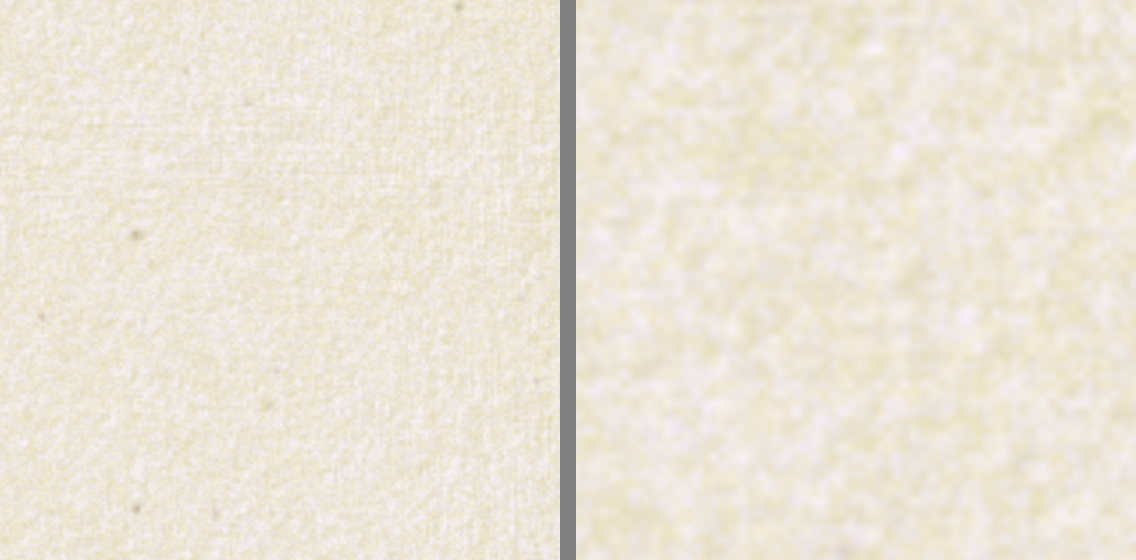
Left: the whole. Right: its middle third, enlarged.
This texture is drawn by a three.js fragment shader. Its source:

```glsl
// Cream paper with soft diagonal tooth, a faint woven grain and a few small specks.
varying vec2 vUv;

const vec3 CREAM = vec3(0.931, 0.904, 0.850);        // mean paper colour
const vec3 TINT = vec3(0.007, 0.006, 0.036);         // yellow to pinkish white, per unit of tone
const vec3 SPECK_SHADE = vec3(0.15, 0.17, 0.20);     // darkening at a speck centre
const float GRAIN_SCALE = 92.0;                      // grains across the canvas
const float FINE_SCALE = 185.0;                      // finest mottling
const float TOOTH_SCALE = 50.0;                      // relief bumps
const float THREAD_SCALE = 165.0;                    // threads across the canvas
const float THREAD_STRETCH = 0.07;                   // thread frequency along its length
const float RELIEF_LIGHT = 0.0085;
const float THREAD_LIGHT = 0.013;
const float FINE_LIGHT = 0.017;
const float SPECK_SIZE = 0.0085;
const int SPECK_COUNT = 11;

float hash(vec2 p) {
  vec3 q = fract(vec3(p.xyx) * 0.1031);
  q += dot(q, q.yzx + 33.33);
  return fract((q.x + q.y) * q.z);
}

// Smooth value noise from -1 to 1.
float noise(vec2 p) {
  vec2 cell = floor(p);
  vec2 f = fract(p);
  f = f * f * (3.0 - 2.0 * f);
  float low = mix(hash(cell), hash(cell + vec2(1.0, 0.0)), f.x);
  float high = mix(hash(cell + vec2(0.0, 1.0)), hash(cell + vec2(1.0, 1.0)), f.x);
  return 2.0 * mix(low, high, f.y) - 1.0;
}

// Axes along and across the rising diagonal; bumps are longer along it.
vec2 diagonal(vec2 p) {
  return vec2(p.x + p.y, 1.45 * (p.y - p.x)) * 0.7071;
}

float toothHeight(vec2 p) {
  vec2 q = diagonal(p) * TOOTH_SCALE + 40.0;
  return noise(q) + 0.6 * noise(q * 1.9 + 17.0);
}

// Relief lit from the upper left.
float relief(vec2 p) {
  vec2 toLight = vec2(-0.0045, 0.0045);
  return toothHeight(p - toLight) - toothHeight(p + toLight);
}

// Threads fade in and out in broad patches, separately for each direction.
float threads(vec2 p) {
  float weft = noise(p * vec2(THREAD_SCALE * THREAD_STRETCH, THREAD_SCALE) + 71.0);
  float warp = noise(p * vec2(THREAD_SCALE, THREAD_SCALE * THREAD_STRETCH * 1.6) + 133.0);
  float band = smoothstep(0.58, 0.68, p.y) * (1.0 - smoothstep(0.78, 0.86, p.y));
  float weftPatch = 0.35 + 0.5 * band + 0.25 * noise(p * 5.0 + 9.0);
  float warpPatch = 0.4 + 0.45 * smoothstep(0.3, 0.8, p.x) + 0.35 * noise(p * 4.0 + 23.0);
  return weft * weftPatch + warp * warpPatch;
}

float specks(vec2 p) {
  float shade = 0.0;
  for (int i = 0; i < SPECK_COUNT; i++) {
    float id = float(i) + 1.0;
    vec2 centre = vec2(hash(vec2(id, 3.7)), hash(vec2(id, 11.3)));
    float size = SPECK_SIZE * mix(0.7, 1.2, hash(vec2(id, 19.1)));
    float strength = mix(0.3, 1.0, hash(vec2(id, 27.9)));
    vec2 d = (p - centre) / size;
    shade += strength * exp(-dot(d, d));
  }
  return shade;
}

void main() {
  float lit = relief(vUv);
  float weave = threads(vUv);
  float grain = noise(vUv * GRAIN_SCALE + 5.0);
  float fine = noise(vUv * FINE_SCALE + 57.0);
  float cloud = noise(vUv * 7.0 + 31.0) + 0.8 * noise(vUv * 22.0 + 47.0);

  // Tone shifts the hue; light moves all channels together.
  float tone = 1.35 * grain + 1.45 * fine + 0.4 * lit + 0.6 * weave + 0.35 * cloud;
  float light = RELIEF_LIGHT * lit + THREAD_LIGHT * weave
              + FINE_LIGHT * noise(vUv * FINE_SCALE * 0.85 + 91.0);

  vec3 colour = CREAM + TINT * tone + light;
  colour -= SPECK_SHADE * specks(vUv);
  gl_FragColor = vec4(clamp(colour, 0.0, 1.0), 1.0);
}
```
